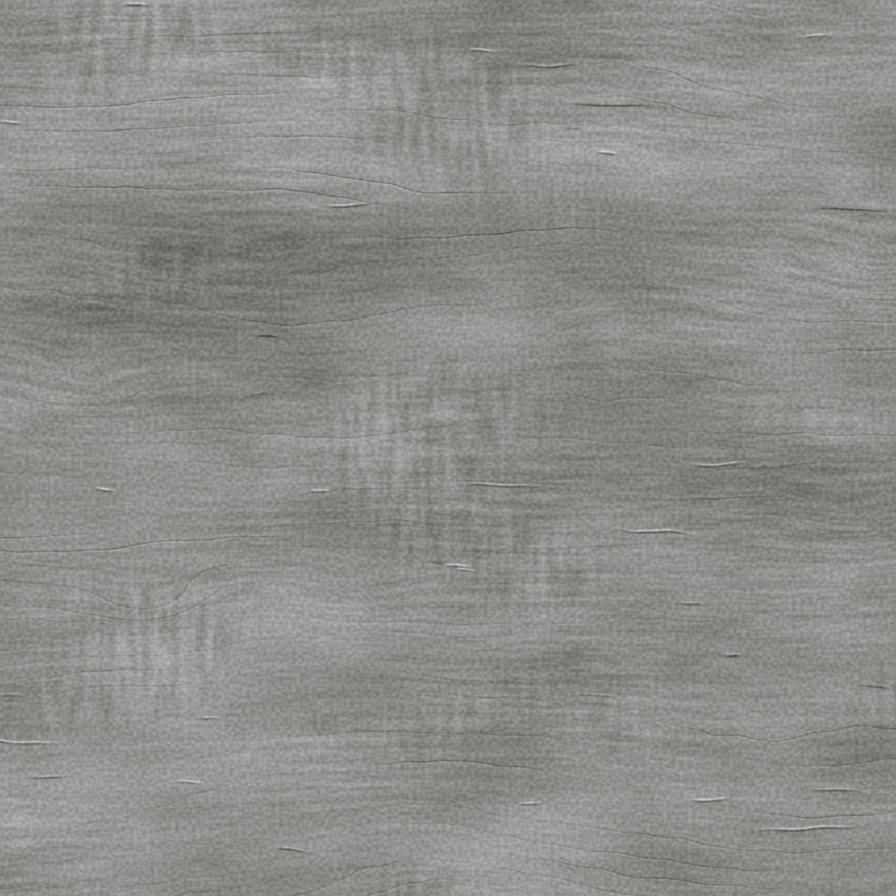
Write a Shadertoy shader that draws this texture.

```glsl
const vec3  SHADOW_TONE = vec3(0.448, 0.452, 0.435);
const vec3  LIGHT_TONE  = vec3(0.650, 0.652, 0.642);
const float BASE_LEVEL  = 0.51;   // 0 = shadow tone, 1 = light tone
const float BLOTCH      = 1.15;
const float BANDING     = 0.28;
const float FIBRE       = 0.34;
const float SPECKLE     = 0.50;
const float RIPPLE      = 0.55;
const float LINE_COUNT  = 46.0;
const float LINE_WIDTH  = 0.0010;
const float LINE_DEPTH  = 0.62;
const int   KNOTS       = 6;
const int   CRACKS      = 34;
const float CRACK_WIDTH = 0.0013;

vec2 hash22(vec2 p) {
    vec3 q = fract(p.xyx * vec3(0.1031, 0.1030, 0.0973));
    q += dot(q, q.yzx + 33.33);
    return fract((q.xx + q.yz) * q.zy);
}

float corner(vec2 cell, vec2 offset) {
    float angle = 6.2832 * hash22(cell).x;
    return dot(vec2(cos(angle), sin(angle)), offset);
}

float gradientNoise(vec2 p) {
    vec2 i = floor(p), f = p - i;
    vec2 u = f * f * f * (f * (f * 6.0 - 15.0) + 10.0);
    vec2 e = vec2(1.0, 0.0);
    float low  = mix(corner(i, f), corner(i + e, f - e), u.x);
    float high = mix(corner(i + e.yx, f - e.yx), corner(i + 1.0, f - 1.0), u.x);
    return mix(low, high, u.y);
}

float fbm(vec2 p) {
    float sum = 0.0, amp = 0.5;
    for (int i = 0; i < 5; i++) {
        sum += amp * gradientNoise(p);
        p = p * 2.03 + 17.3;
        amp *= 0.54;
    }
    return sum;
}

float bell(float x) { return exp(-x * x); }

// Vertical displacement of the growth rings, with closed bumps for knots
float ringWarp(vec2 p) {
    float warp = 0.105 * gradientNoise(p * vec2(1.6, 3.6) + 4.7)
               + 0.022 * gradientNoise(p * vec2(5.0, 9.0) + 31.0)
               + 0.004 * gradientNoise(p * vec2(26.0, 34.0));
    for (int i = 0; i < KNOTS; i++) {
        vec2 centre = hash22(vec2(float(i) * 7.0 + 3.0, 61.0));
        float size = mix(0.014, 0.045, hash22(vec2(float(i), 92.0)).x);
        vec2 q = (p - centre) / (size * vec2(1.7, 1.0));
        warp += 1.5 * size * exp(-dot(q, q));
    }
    return warp;
}

// Thin engraved contour lines with a faint lit lip
float grainLines(vec2 p, float warp, float pixel) {
    float h = LINE_COUNT * (p.y + warp);
    float slope = max(length(vec2(dFdx(h), dFdy(h))) / pixel, 0.25 * LINE_COUNT);
    float id = floor(h);
    vec2 rnd = hash22(vec2(id, 19.0));
    float d = (h - id - mix(0.2, 0.8, rnd.x)) / slope;
    float w = max(LINE_WIDTH, 0.6 * pixel);
    float along = smoothstep(-0.22, 0.30, gradientNoise(vec2(p.x * 3.5, id * 3.71)));
    float region = smoothstep(-0.30, 0.25, gradientNoise(p * vec2(2.2, 4.5) + 50.0));
    float strength = along * mix(0.3, 1.0, region) * mix(0.35, 1.0, rnd.y);
    return strength * (0.45 * bell((d + 2.0 * w) / w) - bell(d / w));
}

// Short, nearly level splits: a bright sliver above a dark one
float cracks(vec2 p, float pixel) {
    float sum = 0.0;
    float w = max(CRACK_WIDTH, 0.6 * pixel);
    for (int i = 0; i < CRACKS; i++) {
        float id = float(i);
        vec2 centre = hash22(vec2(id, 7.0));
        vec2 shape = hash22(vec2(id, 23.0));
        vec2 look = hash22(vec2(id, 41.0));
        vec2 q = p - centre;
        float halfLength = mix(0.015, 0.075, shape.x * shape.x);
        float y = q.y - q.x * mix(-0.10, 0.06, shape.y)
                - 0.005 * gradientNoise(vec2(p.x * 22.0, id * 5.3));
        float taper = 1.0 - smoothstep(0.2, 1.0, abs(q.x) / halfLength);
        float lit = bell((y - w) / w) * look.x * 1.1;
        float dark = bell((y + w) / w) * mix(0.5, 1.1, look.y);
        sum += taper * (lit - dark);
    }
    return sum;
}

void mainImage(out vec4 fragColor, in vec2 fragCoord) {
    vec2 p = fragCoord / iResolution.y;
    float pixel = 1.0 / iResolution.y;
    float warp = ringWarp(p);
    vec2 fibreP = vec2(p.x, p.y + 0.3 * warp);

    // Cloudy stains and broad bands
    vec2 drift = 0.05 * vec2(fbm(p * 6.0), fbm(p * 6.0 + 40.0));
    float tone = BASE_LEVEL + BLOTCH * fbm((p + drift) * vec2(2.6, 5.2) + 11.0);
    tone += BANDING * gradientNoise(vec2(p.x * 1.4, p.y * 13.0) + 70.0);

    // Fibres, pores and cross ripples in patches
    float fibre = gradientNoise(fibreP * vec2(7.0, 120.0))
                + 0.8 * gradientNoise(fibreP * vec2(24.0, 230.0) + 9.0);
    float patchy = smoothstep(-0.35, 0.35, gradientNoise(p * vec2(3.0, 6.0) + 25.0));
    tone += FIBRE * fibre * mix(0.5, 1.2, patchy);
    tone += SPECKLE * gradientNoise(p * vec2(215.0, 245.0));
    float ripplePatch = smoothstep(0.05, 0.40, gradientNoise(p * vec2(3.0, 7.0) + 83.0));
    tone += RIPPLE * ripplePatch * gradientNoise(p * vec2(95.0, 16.0));

    // Engraved detail
    tone += LINE_DEPTH * grainLines(p, warp, pixel) + cracks(p, pixel);

    fragColor = vec4(clamp(mix(SHADOW_TONE, LIGHT_TONE, tone), 0.0, 1.0), 1.0);
}
```
